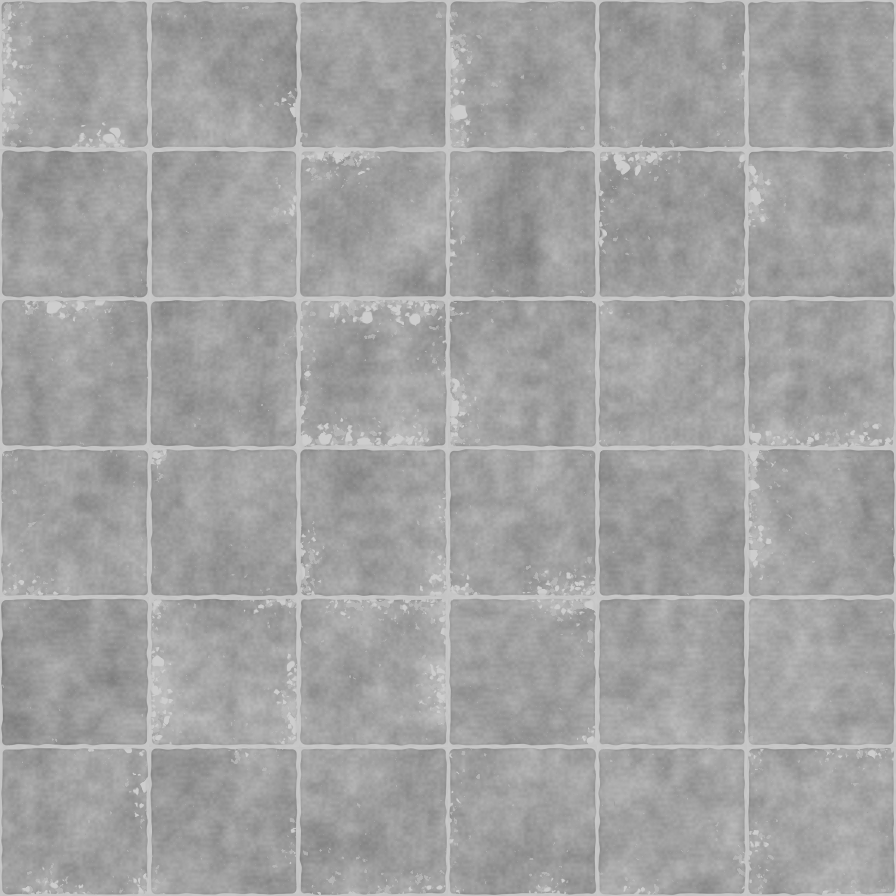
Write a Shadertoy shader that draws this texture.

```glsl
// Six by six worn concrete tiles separated by thin pale grout.
// Each tile gets its own mottled noise, vertical stains and random edge wear;
// the wear drives rounded chips (scattered cells) and crusty flakes (noise).

const float TILES = 6.0;
const float GROUT_HALF_WIDTH = 0.014;
const float CORNER_RADIUS = 0.03;
const vec3 CONCRETE = vec3(0.622);
const vec3 GROUT = vec3(0.775);
const vec3 CHIP = vec3(0.805);
const vec3 FLAKE = vec3(0.735);
const vec3 PIT = vec3(0.52);

float hash(vec2 p) {
    return fract(sin(dot(p, vec2(127.1, 311.7))) * 43758.5);
}

vec2 hash2(vec2 p) {
    return vec2(hash(p), hash(p + 37.3));
}

float noise(vec2 p) {
    vec2 i = floor(p), f = fract(p);
    f = f * f * (3.0 - 2.0 * f);
    float low = mix(hash(i), hash(i + vec2(1, 0)), f.x);
    float high = mix(hash(i + vec2(0, 1)), hash(i + vec2(1, 1)), f.x);
    return mix(low, high, f.y);
}

float fbm(vec2 p) {
    float sum = 0.0, amplitude = 0.53;
    for (int i = 0; i < 4; i++) {
        sum += amplitude * noise(p);
        p = mat2(1.6, 1.2, -1.2, 1.6) * p + 5.7;
        amplitude *= 0.5;
    }
    return sum;
}

float roundedBox(vec2 p, float halfSize, float radius) {
    vec2 d = abs(p) - halfSize + radius;
    return length(max(d, 0.0)) + min(max(d.x, d.y), 0.0) - radius;
}

// Wear in patches along the four sides, each side with a random strength.
float edgeWear(vec2 p, vec2 tile, vec2 seed) {
    float wear = 0.0;
    for (int side = 0; side < 4; side++) {
        float s = float(side);
        vec2 q = side < 2 ? p : p.yx;
        float depth = side % 2 == 0 ? q.x : 1.0 - q.x;
        float strength = smoothstep(0.35, 0.95, hash(tile + 17.0 * s + 3.0));
        float patches = smoothstep(0.25, 0.75, noise(vec2(q.y * 3.0, s * 7.0) + seed));
        wear = max(wear, strength * patches * exp(-6.5 * depth));
        wear = max(wear, 0.35 * patches * exp(-24.0 * depth));
    }
    return wear;
}

// Coverage of irregular blobs, one per cell, which grow with the wear.
float blobs(vec2 p, float scale, float wear, float pixel) {
    vec2 q = p * scale;
    q += 0.5 * (vec2(noise(q * 2.3), noise(q * 2.3 + 41.0)) - 0.5);
    float d = 1.0;
    for (int y = -1; y <= 1; y++)
    for (int x = -1; x <= 1; x++) {
        vec2 cell = floor(q) + vec2(x, y);
        vec2 toCenter = q - cell - 0.2 - 0.6 * hash2(cell);
        float threshold = 0.15 + 0.85 * hash(cell + 11.9);
        float size = mix(0.2, 0.58, hash(cell + 23.1));
        float radius = size * smoothstep(threshold, threshold + 0.25, wear);
        vec2 stretch = mix(vec2(0.8), vec2(1.3), hash2(cell + 5.3));
        d = min(d, length(toCenter * stretch) - radius + 0.07);
    }
    float blur = pixel * scale;
    return 1.0 - smoothstep(-blur, blur, d);
}

// Broad mottling, vertical stains and fine grain around zero.
float mottle(vec2 q) {
    float clouds = fbm(q * 2.6) - 0.5;
    float detail = fbm(q * 11.0) - 0.5;
    float stains = noise(q * vec2(9.0, 1.3)) - 0.5;
    float grain = noise(q * 48.0) - 0.5;
    return 0.17 * clouds + 0.14 * detail + 0.05 * stains + 0.045 * grain;
}

void mainImage(out vec4 fragColor, in vec2 fragCoord) {
    vec2 grid = fragCoord / iResolution.xy * TILES;
    float pixel = TILES / iResolution.y;
    vec2 tile = floor(grid), p = fract(grid);
    vec2 seed = floor(60.0 * hash2(tile + 1.7));
    vec2 q = p + seed;

    // Concrete body
    float wear = edgeWear(p, tile, seed);
    vec3 color = CONCRETE + mottle(q) + 0.025 * (hash(tile + 9.1) - 0.5);
    color += 0.06 * wear;
    color = mix(color, PIT, 0.6 * blobs(q + 7.0, 20.0, 0.22, pixel));

    // Crusty flakes and solid chips
    float flakes = smoothstep(0.0, 0.07, fbm(q * 20.0) - 0.8 + 0.42 * wear);
    color = mix(color, FLAKE, 0.75 * flakes);
    float smallChips = blobs(q, 25.0, wear * 1.1, pixel);
    float largeChips = blobs(q + 3.0, 10.0, wear * 0.95, pixel);
    color = mix(color, CHIP, max(smallChips, largeChips));

    // Ragged tile outline, faint dark rim and grout
    float edge = roundedBox(p - 0.5, 0.5 - GROUT_HALF_WIDTH, CORNER_RADIUS);
    edge += 0.014 * (noise(q * 16.0) - 0.5);
    color -= 0.035 * smoothstep(-0.02, 0.0, edge);
    vec3 grout = GROUT + 0.03 * (noise(q * 30.0) - 0.5);
    color = mix(color, grout, smoothstep(-0.7 * pixel, 0.7 * pixel, edge));
    fragColor = vec4(color, 1.0);
}
```
